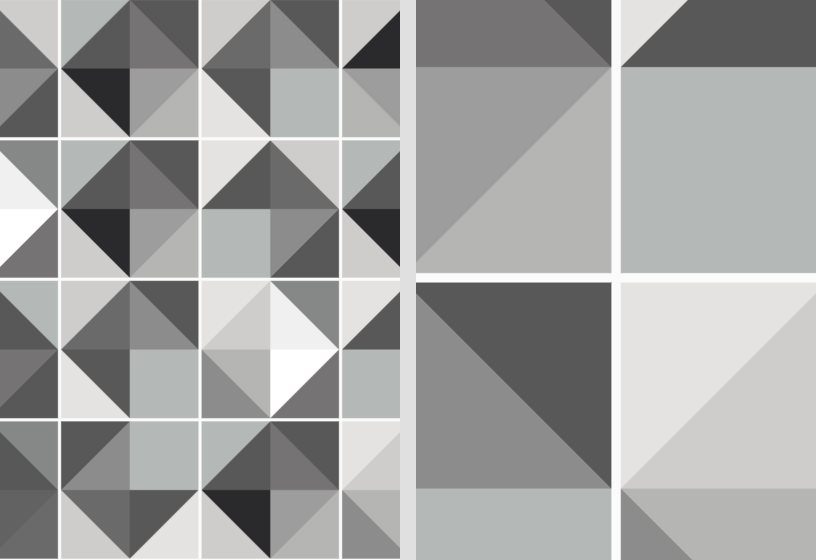
Left: the whole. Right: its middle third, enlarged.
Write a WebGL 2 fragment shader that draws this pattern.

```glsl
#version 300 es
precision highp float;
// Grey geometric tiles on a square grid with thin white joints.
// Each tile is a diamond cut into four quadrants; four colour designs
// are laid in quarter turns, and every edge is smoothed by distance.

uniform vec2 u_resolution;
out vec4 fragColor;

// Greys from near black to white, some slightly warm or cool
const vec3 greys[14] = vec3[14](
    vec3(0.165, 0.165, 0.172), vec3(0.345), vec3(0.415),
    vec3(0.46, 0.45, 0.455), vec3(0.52, 0.535, 0.53), vec3(0.55),
    vec3(0.615), vec3(0.71, 0.71, 0.705), vec3(0.705, 0.72, 0.715),
    vec3(0.81, 0.805, 0.80), vec3(0.895, 0.89, 0.885), vec3(0.94),
    vec3(1.0), vec3(0.385));

// Four designs: (corner, diamond) greys per quadrant, clockwise from top left
const ivec2 designs[16] = ivec2[16](
    ivec2(8, 1), ivec2(1, 3), ivec2(7, 6), ivec2(9, 0),
    ivec2(9, 2), ivec2(1, 5), ivec2(8, 8), ivec2(10, 1),
    ivec2(10, 9), ivec2(4, 11), ivec2(3, 12), ivec2(5, 7),
    ivec2(9, 2), ivec2(4, 1), ivec2(2, 13), ivec2(1, 5));

// Tile layout, top row first: 4 * design + clockwise quarter turns
const int layout_codes[16] = int[16](
    5, 0, 4, 1,
    8, 0, 5, 0,
    1, 4, 8, 5,
    12, 7, 0, 8);

vec3 quadrantColor(int code, int quadrant, float diamond) {
    int turned = (quadrant - (code & 3)) & 3;
    ivec2 pair = designs[(code >> 2) * 4 + turned];
    return mix(greys[pair.x], greys[pair.y], diamond);
}

void main() {
    // Grid coordinates, in units of one tile
    float pitch = 0.2509;
    vec2 uv = gl_FragCoord.xy / u_resolution.y;
    vec2 grid = (uv + vec2(0.1446, 0.0005)) / pitch;
    float soft = 0.9 / (pitch * u_resolution.y);

    ivec2 cell = ivec2(floor(grid));
    int code = layout_codes[((3 - cell.y) & 3) * 4 + (cell.x & 3)];
    vec2 p = fract(grid) - 0.5;

    // Diamond touching the middle of each tile side
    float halfTile = 0.4888;
    float diamondDist = (abs(p.x) + abs(p.y) - halfTile) * 0.7071;
    float diamond = 1.0 - smoothstep(-soft, soft, diamondDist);

    // Blend the four quadrants across the tile axes
    vec2 side = smoothstep(-soft, soft, p);
    vec3 top = mix(quadrantColor(code, 0, diamond),
                   quadrantColor(code, 1, diamond), side.x);
    vec3 bottom = mix(quadrantColor(code, 3, diamond),
                      quadrantColor(code, 2, diamond), side.x);
    vec3 color = mix(bottom, top, side.y);

    // White joints between tiles
    float jointDist = max(abs(p.x), abs(p.y)) - halfTile;
    color = mix(color, vec3(0.985), smoothstep(-soft, soft, jointDist));

    fragColor = vec4(color, 1.0);
}
```
